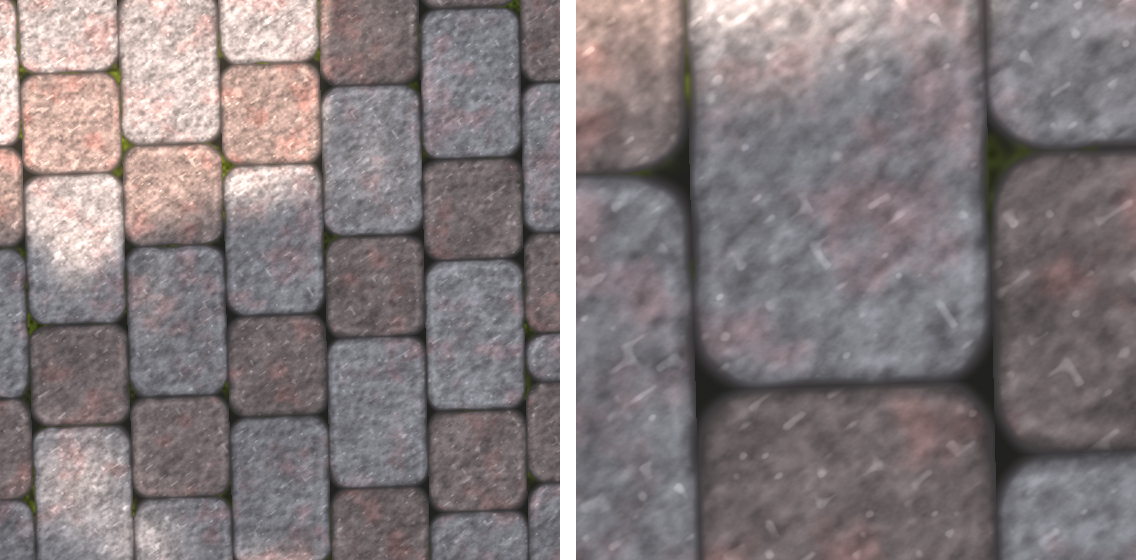
Left, the full canvas; right, a detail of the centre.
This texture is drawn by a Shadertoy shader. Its source:

```glsl
// Rounded paving stones in tilted staggered columns, under patchy warm sunlight.

float hash(vec2 p) {
    return fract(sin(dot(p, vec2(127.1, 311.7))) * 43758.5453);
}

float noise(vec2 p) {
    vec2 i = floor(p), f = fract(p);
    f = f * f * (3.0 - 2.0 * f);
    return mix(mix(hash(i), hash(i + vec2(1, 0)), f.x),
               mix(hash(i + vec2(0, 1)), hash(i + vec2(1, 1)), f.x), f.y);
}

float fbm(vec2 p) {
    float sum = 0.0, amp = 0.5;
    for (int i = 0; i < 4; i++) {
        sum += amp * noise(p);
        p = mat2(1.6, 1.2, -1.2, 1.6) * p + 7.3;
        amp *= 0.5;
    }
    return sum / 0.9375;
}

float roundedBox(vec2 p, vec2 halfSize, float radius) {
    vec2 q = abs(p) - halfSize + radius;
    return length(max(q, 0.0)) + min(max(q.x, q.y), 0.0) - radius;
}

// Soft elliptical spot, 1 at its centre
float spot(vec2 p, vec2 centre, vec2 size) {
    vec2 q = (p - centre) / size;
    return exp(-dot(q, q));
}

// Signed distance to the nearest stone; id.xy names it, id.z is 1 for long stones
float paving(vec2 p, out vec3 id) {
    const float period = 0.4495, shortLength = 0.1805, cutLine = 0.592;
    float starts[7] = float[7](0.264, 0.130, 0.258, 0.113, 0.421, 0.283, 0.414);

    float width = 0.1795 - 0.0037 * p.y;
    float u = (p.x - 0.030 - 0.035 * p.y) / width;
    float column = floor(u);
    float x = (fract(u) - 0.5) * width;
    float along = p.y + 0.035 * x;

    // The last column restarts after a cut stone
    bool restarted = column > 4.5 && along > cutLine;
    float start = restarted ? 0.680 : starts[clamp(int(column) + 1, 0, 6)];
    float v = (along - start) / period;
    float y = fract(v) * period;
    bool isLong = y > shortLength;
    float top = isLong ? shortLength : 0.0;
    float bottom = isLong ? period : shortLength;
    if (restarted) top = max(top, cutLine - along + y);

    id = vec3(column, floor(v) + (restarted ? 9.0 : 0.0), isLong ? 1.0 : 0.0);
    vec2 halfSize = 0.5 * vec2(width, bottom - top) - 0.0025;
    return roundedBox(vec2(x, y - 0.5 * (top + bottom)), halfSize, 0.034);
}

// Sunlit area at the upper left, with stray patches elsewhere
float sunlight(vec2 p) {
    p += 0.05 * (vec2(fbm(p * 11.0), fbm(p * 11.0 + 40.0)) - 0.5);
    float depth = 0.41 + 0.10 * spot(p, vec2(0.13, p.y), vec2(0.07, 1.0))
                - 0.22 * max(p.x - 0.25, 0.0);
    float light = (1.0 - smoothstep(depth - 0.07, depth + 0.05, p.y))
                * (1.0 - smoothstep(0.565, 0.60, p.x));
    light += 0.65 * spot(p, vec2(0.14, 0.85), vec2(0.08, 0.09));
    light += 0.50 * spot(p, vec2(0.26, 0.96), vec2(0.07, 0.07));
    light += 0.55 * spot(p, vec2(0.51, 1.01), vec2(0.07, 0.04));
    light += 0.22 * spot(p, vec2(0.66, 0.30), vec2(0.08, 0.10));
    light += 0.20 * spot(p, vec2(0.64, 0.05), vec2(0.09, 0.12));
    light += 0.22 * spot(p, vec2(0.27, 0.53), vec2(0.04, 0.07));
    return clamp(light, 0.0, 1.0);
}

void mainImage(out vec4 fragColor, in vec2 fragCoord) {
    vec2 p = fragCoord / iResolution.xy;
    p.y = 1.0 - p.y;

    vec3 id;
    float d = paving(p, id) + 0.004 * (noise(p * 45.0) - 0.5);
    float sun = sunlight(p);
    float pick = hash(id.xy + id.z * 5.7 + 3.1);

    // Stone: grey long ones, redder short ones
    vec3 stone = mix(vec3(0.435, 0.400, 0.405), vec3(0.465, 0.465, 0.490), id.z);
    stone *= 0.95 + 0.11 * pick;
    float blotch = fbm(p * 17.0 + pick * 20.0);
    stone *= 0.85 + 0.30 * blotch;
    stone += vec3(0.05, -0.005, -0.01) * smoothstep(0.5, 0.8, fbm(p * 24.0 + 60.0));

    // Slanted grain and pale flecks
    vec2 slanted = mat2(0.82, 0.57, -0.57, 0.82) * p;
    float grain = fbm(slanted * vec2(75.0, 125.0)) - 0.5;
    float grit = noise(p * 210.0) - 0.5;
    stone *= 1.0 + 0.62 * grain + mix(0.10, 0.24, sun) * grit;
    stone += 0.12 * smoothstep(0.80, 0.97, noise(slanted * vec2(95.0, 140.0) + 30.0));

    // Worn rim, then darkening towards the joint
    stone *= 1.0 + 0.10 * spot(vec2(d), vec2(-0.011), vec2(0.006));
    stone *= 1.0 - 0.28 * exp(min(d, 0.0) / 0.005);

    // Joint: deep at the corners, with some moss
    vec3 joint = mix(vec3(0.25, 0.24, 0.25), vec3(0.13, 0.13, 0.12), smoothstep(0.0, 0.009, d));
    float moss = smoothstep(0.52, 0.70, fbm(p * 13.0 + 15.0)) * smoothstep(0.0, 0.006, d);
    joint = mix(joint, vec3(0.24, 0.28, 0.10) * (0.6 + 0.8 * noise(p * 160.0)), moss);

    vec3 color = mix(stone, joint, smoothstep(-0.003, 0.003, d));
    color *= mix(vec3(1.0), vec3(1.90, 1.73, 1.58), sun);
    fragColor = vec4(clamp(color, 0.0, 1.0), 1.0);
}
```
